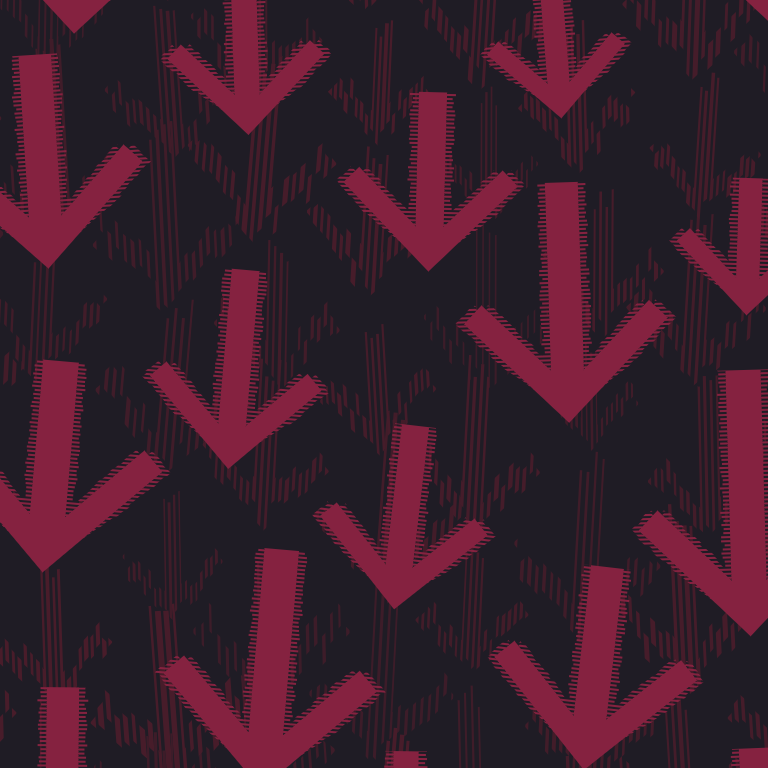
Reproduce this pattern procedurally as a WebGL 1 fragment shader.

```glsl
precision highp float;
// Crimson arrows pointing down, their sides combed into fine horizontal teeth,
// above a dim layer of smaller arrows hatched with ragged vertical strokes.
// Both layers scatter one arrow shape over staggered, jittered cells.

uniform vec2 u_resolution;

#define FRONT_PITCH vec2(0.225, 0.40)
#define BACK_PITCH vec2(0.140, 0.20)
#define FRONT_REACH vec2(0.088, 0.150)
#define BACK_REACH vec2(0.066, 0.108)
#define FRONT_TILT 0.15
#define BACK_TILT 0.09
#define TOOTH_PITCH 0.0053
#define TOOTH_LENGTH 0.012
#define HATCH_PITCH 0.10
#define HATCH_RAGGED 0.20

const vec3 NIGHT = vec3(0.12, 0.11, 0.145);
const vec3 EMBER = vec3(0.285, 0.11, 0.165);
const vec3 CRIMSON = vec3(0.52, 0.135, 0.25);

float hash(vec2 p) {
  return fract(sin(dot(p, vec2(127.1, 311.7))) * 43758.5453);
}

// Antialiased coverage of a signed distance, one pixel wide.
float fill(float d) {
  return clamp(0.5 - d * min(u_resolution.x, u_resolution.y), 0.0, 1.0);
}

float box(vec2 p, vec2 halfSize) {
  vec2 d = abs(p) - halfSize;
  return length(max(d, 0.0)) + min(max(d.x, d.y), 0.0);
}

// Arrow with its tip at the origin, its shaft upwards and arms at 45 degrees.
float arrow(vec2 q, float reach, float shaft) {
  q.x = abs(q.x);
  vec2 along = vec2(q.x + q.y, q.y - q.x) * 0.7071;
  vec2 arm = vec2(0.70, 0.125) * reach;
  float foot = 0.25 * reach;
  float halfShaft = 0.5 * (shaft - foot);
  float stem = box(q - vec2(0.0, foot + halfShaft), vec2(0.16 * reach, halfShaft));
  return min(stem, box(along - arm, arm));
}

// Solid arrow; alternate rows stick out sideways, except close to the tip.
float toothedArrow(vec2 q, float reach, float shaft) {
  float row = q.y / TOOTH_PITCH;
  float tooth = TOOTH_LENGTH * mix(0.6, 1.0, hash(vec2(floor(row), reach)));
  tooth *= smoothstep(0.3, 0.65, q.y / reach);
  float stripe = fill((abs(fract(row) - 0.5) - 0.25) * TOOTH_PITCH);
  vec2 shift = vec2(tooth, 0.0);
  float wide = min(arrow(q - shift, reach, shaft), arrow(q + shift, reach, shaft));
  return max(fill(arrow(q, reach, shaft)), stripe * fill(wide));
}

// Arrow cut into upright strokes, each slid up or down by its own amount.
float hatchedArrow(vec2 q, float reach, float shaft, float density) {
  float pitch = HATCH_PITCH * reach;
  float column = q.x / pitch;
  vec2 key = vec2(floor(column), reach * 91.0);
  float halfWidth = 0.5 * density * mix(0.7, 1.3, hash(key));
  float stroke = fill((abs(fract(column) - 0.5) - halfWidth) * pitch);
  q.y += (hash(key + 17.3) - 0.5) * 2.0 * HATCH_RAGGED * reach;
  return stroke * fill(arrow(q, reach, shaft));
}

// Coverage by one layer of scattered arrows.
float arrowLayer(vec2 p, vec2 pitch, vec2 reachRange, float tilt, bool hatched) {
  float cover = 0.0;
  float homeColumn = floor(p.x / pitch.x);
  for (int i = -1; i <= 1; i++) {
    float column = homeColumn + float(i);
    float stagger = 0.5 * mod(column, 2.0);
    float homeRow = floor(p.y / pitch.y - stagger);
    for (int j = -1; j <= 1; j++) {
      vec2 cell = vec2(column, homeRow + float(j));
      vec2 key = cell + pitch * 37.0;
      vec2 jitter = vec2(hash(key + 1.7), hash(key + 5.1)) - 0.5;
      vec2 tip = (cell + vec2(0.5, 0.5 + stagger) + 0.28 * jitter) * pitch;
      float reach = mix(reachRange.x, reachRange.y, hash(key + 8.3));
      float shaft = reach * mix(1.85, 2.5, hash(key + 12.9));
      float angle = tilt * (2.0 * hash(key + 21.4) - 1.0);
      float c = cos(angle), s = sin(angle);
      vec2 q = mat2(c, -s, s, c) * (p - tip);
      float look = hash(key + 31.6);
      float shape = hatched
        ? hatchedArrow(q, reach, shaft, mix(0.32, 0.6, look)) * mix(0.7, 1.0, look)
        : toothedArrow(q, reach, shaft);
      cover = max(cover, shape);
    }
  }
  return cover;
}

void main() {
  vec2 p = gl_FragCoord.xy / min(u_resolution.x, u_resolution.y);
  float back = arrowLayer(p, BACK_PITCH, BACK_REACH, BACK_TILT, true);
  float front = arrowLayer(p + vec2(0.0275, 0.0), FRONT_PITCH, FRONT_REACH, FRONT_TILT, false);
  vec3 color = mix(NIGHT, EMBER, back);
  gl_FragColor = vec4(mix(color, CRIMSON, front), 1.0);
}
```
